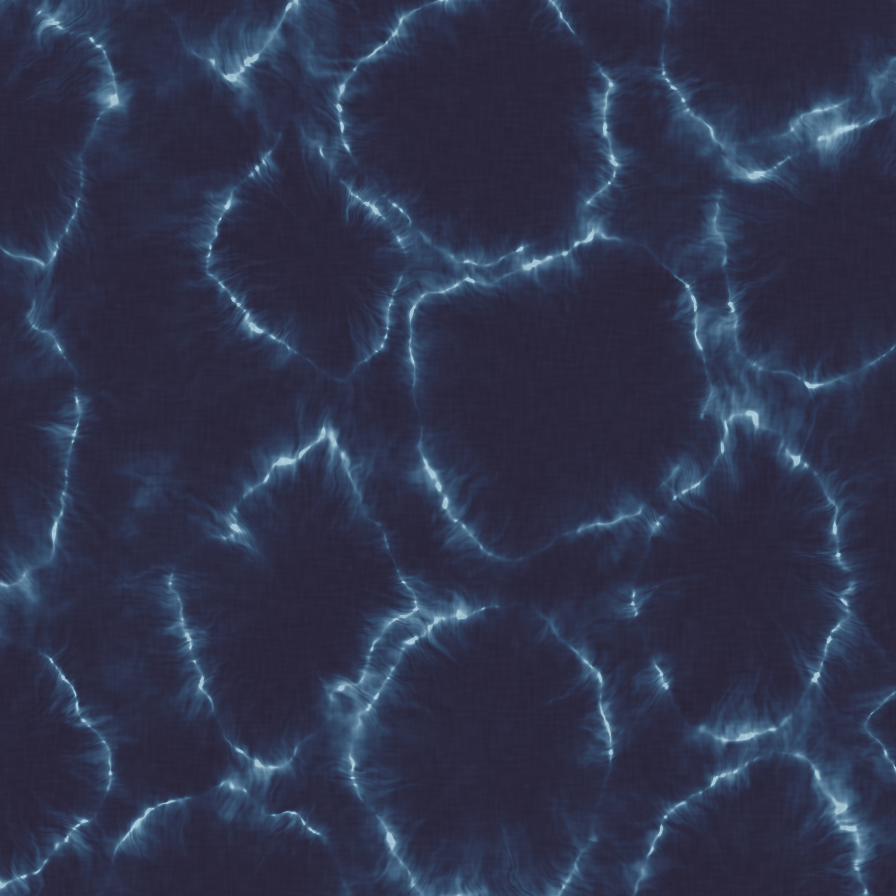
Give the GLSL for this texture, as a Shadertoy shader.

```glsl
#define CELL vec2(0.295, 0.345)  // spacing of the tied rings
#define RING vec2(0.140, 0.172)  // half width and half height of a ring
#define JITTER 0.42              // scatter of centres, in cells
#define GAP 0.012                // cloth kept between neighbours
#define BLEED 0.0125             // reach of the pale halo
#define CORE 0.0023              // width of the bright resist line
#define PLEATS 13.0              // feathering around a ring
#define CRUMPLE 1.0              // raggedness of the rings
#define MOTTLE 0.42              // uneven dye between rings
#define WEAVE 0.10               // contrast of the threads

// Indigo, from deepest dye to bare cloth
const vec3 DYE[6] = vec3[6](
    vec3(0.165, 0.153, 0.235), vec3(0.18, 0.21, 0.32), vec3(0.20, 0.29, 0.41),
    vec3(0.27, 0.40, 0.52), vec3(0.39, 0.54, 0.64), vec3(0.64, 0.77, 0.83));

struct Ring { float dist; vec2 dir; float seed; };

vec2 hash2(vec2 p) {
    vec3 q = fract(p.xyx * vec3(0.1031, 0.1030, 0.0973));
    q += dot(q, q.yzx + 33.33);
    return fract((q.xx + q.yz) * q.zy);
}

float cornerDot(vec2 cell, vec2 corner, vec2 f) {
    return dot(hash2(cell + corner) * 2.0 - 1.0, f - corner);
}

float gradNoise(vec2 p) {
    vec2 i = floor(p), f = p - i;
    vec2 u = f * f * f * (f * (f * 6.0 - 15.0) + 10.0);
    return mix(mix(cornerDot(i, vec2(0, 0), f), cornerDot(i, vec2(1, 0), f), u.x),
               mix(cornerDot(i, vec2(0, 1), f), cornerDot(i, vec2(1, 1), f), u.x), u.y);
}

vec2 gradNoise2(vec2 p) { return vec2(gradNoise(p), gradNoise(p + 37.4)); }

// Noise lifted to 0..1
float level(vec2 p) { return clamp(0.5 + 0.95 * gradNoise(p), 0.0, 1.0); }

float fbm(vec2 p) {
    float sum = 0.0, amp = 1.0;
    for (int i = 0; i < 5; i++) {
        sum += amp * gradNoise(p);
        p = mat2(1.6, 1.2, -1.2, 1.6) * p + 17.3;
        amp *= 0.6;
    }
    return sum;
}

// Rounded diamond of one binding, turned and sized by its cell
Ring makeRing(vec2 p, vec2 id) {
    vec2 rnd = hash2(id + 41.7), shape = hash2(id + 93.1);
    float turn = (rnd.x - 0.5) * 0.9, power = mix(1.15, 1.9, rnd.y);
    vec2 q = mat2(cos(turn), sin(turn), -sin(turn), cos(turn)) * p;
    vec2 size = RING * mix(vec2(0.9), vec2(1.2), shape);
    vec2 a = pow(abs(q) / size + 1e-4, vec2(power));
    float dist = (pow(a.x + a.y, 1.0 / power) - 1.0) * size.x;
    return Ring(dist, p / (length(p) + 1e-4), 19.0 * (rnd.x + shape.y) + 50.0);
}

// Paleness left by one binding: cloudy bloom, feathered halo, broken line
float resist(Ring r, float d, float cloud) {
    vec2 seed = vec2(r.seed, r.seed * 1.7);
    float ad = abs(d);
    float strength = mix(0.12, 1.0, smoothstep(0.2, 0.62, level(r.dir * 2.3 + seed)));
    strength *= mix(0.65, 1.1, level(r.dir * 6.5 - seed));
    float pleat = level(r.dir * PLEATS + seed + d * 30.0);
    float fine = level(r.dir * PLEATS * 2.6 + seed - d * 60.0);
    float bead = smoothstep(0.38, 0.85, level(r.dir * 17.0 - seed));
    float side = 1.0 + 1.5 * sign(d) * gradNoise(r.dir * 2.7 - seed);
    float reach = BLEED * side * (0.25 + 1.3 * pleat * pleat + 0.7 * fine);
    float halo = (0.5 + 0.3 * pleat + 0.2 * fine) * exp(-ad / reach);
    float bloom = 0.55 * cloud * exp(-ad / (0.028 * side));
    float line = (0.05 + 0.65 * bead) * exp(-d * d / (CORE * CORE * (0.4 + 1.4 * fine)));
    return strength * (halo + bloom + line);
}

void mainImage(out vec4 fragColor, in vec2 fragCoord) {
    vec2 uv = fragCoord / iResolution.y;

    // Crumpled cloth bends the rings at several scales
    vec2 p = uv + 3.1;
    p += CRUMPLE * (0.050 * gradNoise2(uv * 5.0 + 7.0) + 0.024 * gradNoise2(uv * 13.0 + 11.0)
       + 0.011 * gradNoise2(uv * 31.0 + 5.0) + 0.0045 * gradNoise2(uv * 75.0 + 3.0));

    // Two nearest rings on a staggered, jittered grid
    Ring near = Ring(9.0, vec2(1, 0), 0.0), next = near;
    float column = floor(p.x / CELL.x);
    for (int x = -1; x <= 1; x++) {
        float cx = column + float(x);
        float shift = 0.5 * mod(cx, 2.0);
        float row = floor(p.y / CELL.y - shift);
        for (int y = -1; y <= 1; y++) {
            vec2 id = vec2(cx, row + float(y));
            vec2 offset = 0.5 + JITTER * (hash2(id) - 0.5);
            vec2 centre = (id + offset + vec2(0, shift)) * CELL;
            Ring r = makeRing(p - centre, id);
            if (r.dist < near.dist) { next = near; near = r; }
            else if (r.dist < next.dist) next = r;
        }
    }

    // Neighbours press against each other without crossing
    float between = 0.5 * (near.dist - next.dist);
    float dNear = max(near.dist, between + GAP);
    float dNext = max(next.dist, GAP - between);
    float cloud = smoothstep(-0.15, 0.75, fbm(uv * 9.0 + 13.0));
    float pale = 1.0 - (1.0 - min(resist(near, dNear, cloud), 1.0))
                     * (1.0 - min(resist(next, dNext, cloud), 1.0));

    // Cloudy dye and wrinkles, strongest outside the rings
    float outside = smoothstep(-0.08, 0.02, dNear);
    float patches = smoothstep(0.0, 0.8, fbm(uv * 4.0 + 71.0) + 0.1);
    float wrinkle = level(p * vec2(22.0, 55.0) + 3.0 * fbm(uv * 8.0));
    pale += MOTTLE * patches * (0.25 + cloud) * (0.3 + 0.9 * wrinkle)
          * mix(0.2, 1.0, outside) * (1.0 - pale);

    // Dye ramp, then the woven threads
    float t = clamp(pale, 0.0, 1.0) * 5.0;
    vec3 color = DYE[0];
    for (int i = 1; i < 6; i++) color = mix(color, DYE[i], clamp(t - float(i - 1), 0.0, 1.0));
    float threads = gradNoise(uv * vec2(230.0, 45.0)) + gradNoise(uv * vec2(45.0, 230.0) + 9.0);
    fragColor = vec4(color * (1.0 + WEAVE * threads), 1.0);
}
```
